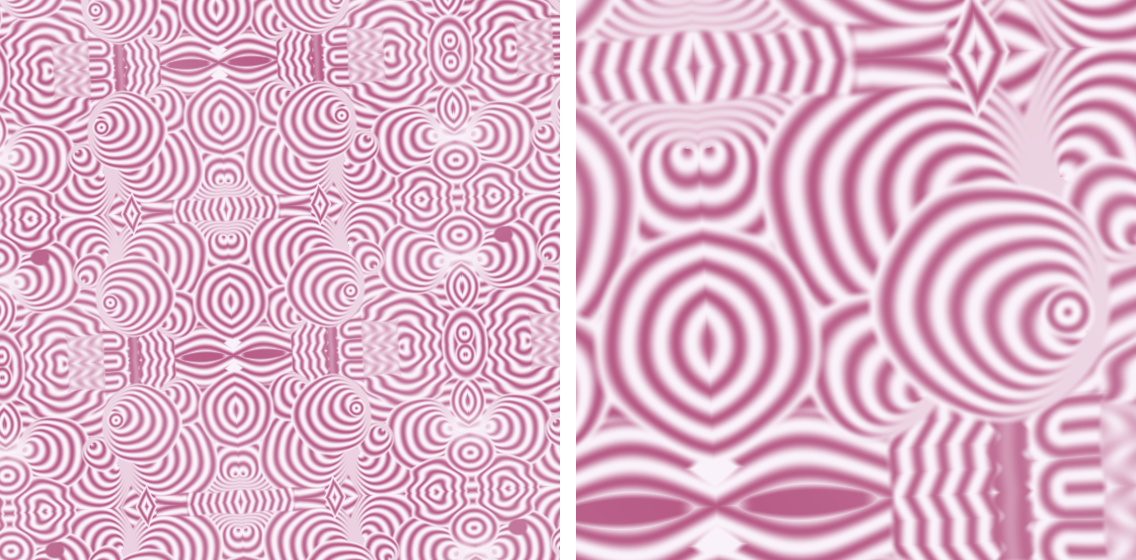
Left, the full canvas; right, a detail of the centre.
Reproduce this pattern procedurally as a three.js fragment shader.

```glsl
// Mirrored marbled stripes: rose shells, eyes and scallops on a slightly tilted lattice.
varying vec2 vUv;

#define SPAN 7.68                    // canvas width in pattern units
#define STAR vec2(3.0, 6.82)         // one mirror centre
#define HALF_CELL vec2(3.18, 2.01)   // distance between mirror axes
#define TILT 0.05                    // lattice rotation in radians
#define PAPER vec3(0.98, 0.95, 0.98)
#define ROSE vec3(0.72, 0.36, 0.53)
#define HAZE 0.22                    // ink where lines merge
#define SHARPNESS 1.3                // narrows the inked lines
#define SOFT 0.022                   // edge smoothing
#define TAU 6.2831853

// Inked line at every whole phase; very dense lines dissolve into haze.
float stripe(float phase, float period) {
  float wave = 0.5 + 0.5 * cos(TAU * phase);
  return mix(HAZE, pow(wave, SHARPNESS), smoothstep(0.03, 0.085, period));
}

float inside(float d) { return 1.0 - smoothstep(-SOFT, SOFT, d); }

float box(vec2 p, vec2 centre, vec2 halfSize) {
  vec2 d = abs(p - centre) - halfSize;
  return inside(max(d.x, d.y));
}

// Circles that lean towards a heading, so their lines crowd together at the tip.
void shell(inout float ink, vec2 p, vec2 tip, float heading, float lean, float reach, float pitch) {
  vec2 q = p - tip;
  float along = dot(q, vec2(cos(heading), sin(heading)));
  float room = 1.0 - lean * lean;
  float root = sqrt(lean * lean * along * along + room * dot(q, q)) + 1e-4;
  float t = (root - lean * along) / room + 1e-4;
  float lines = stripe((reach - t) / pitch + 0.5, pitch * root / t);
  ink = mix(ink, lines, inside((t - reach) * root / t));
}

// Nested ovals around a pointed core.
void eye(inout float ink, vec2 p, vec2 centre, vec2 radii, float count, float point) {
  vec2 q = abs(p - centre) / radii;
  float t = length(vec2(q.x + point, q.y)) - point;
  float size = min(radii.x, radii.y);
  ink = mix(ink, stripe(t * count, size / count), inside((t - 1.0) * size));
}

// Crossing lens curves, chevrons and stacked arches along the star axis.
void starBand(inout float ink, vec2 p) {
  float lens = 0.13 * abs(sin(TAU * p.x / 1.68));
  float curves = stripe((p.y - lens) / 0.14, 0.14);
  float core = inside(p.y - 0.55 * lens) * smoothstep(0.03, 0.08, lens);
  ink = mix(ink, max(curves, core), box(p, vec2(0.0), vec2(0.84, 0.4)));
  float diamond = abs(p.x) * 0.8 + abs(p.y - 0.18) - 0.1;
  ink *= 1.0 - inside(diamond);
  float bend = 0.07 * abs(fract(p.y / 0.22) - 0.5) - 0.25 * p.y;
  ink = mix(ink, stripe((p.x + bend) / 0.115, 0.1), box(p, vec2(1.06, 0.0), vec2(0.25, 0.42)));
  float ragged = 0.025 * sin(p.y * 42.0);
  ink = mix(ink, 0.85 + 0.15 * sin(p.x * 50.0), box(p + vec2(ragged, 0.0), vec2(1.37, 0.0), vec2(0.08, 0.38)));
  vec2 arch = vec2(p.x - 1.62, mod(p.y + 0.14, 0.28) - 0.14);
  arch.x = min(arch.x, 0.0);
  ink = mix(ink, stripe(length(arch) / 0.115, 0.115), box(p, vec2(1.62, 0.0), vec2(0.17, 0.42)));
  float mottle = 0.34 + 0.28 * sin(p.x * 34.0 + 2.0 * sin(p.y * 19.0)) * cos(p.y * 22.4);
  ink = mix(ink, mottle, box(p, vec2(2.03, 0.0), vec2(0.25, 0.38)));
}

// Short upright lines in a bar with forked ends, then a diamond.
void barBand(inout float ink, vec2 p) {
  float y = HALF_CELL.y - p.y;
  float bar = stripe((p.x + 0.35 * y) / 0.11, 0.11);
  float fork = stripe((y - 0.22 * max(p.x - 0.8, 0.0)) / 0.15, 0.15);
  ink = mix(ink, mix(bar, fork, smoothstep(0.68, 0.75, p.x)), box(p, vec2(0.55, HALF_CELL.y), vec2(0.6, 0.15)));
  float rhomb = abs(p.x - 1.28) * 1.6 + y * 0.8;
  ink = mix(ink, stripe(rhomb / 0.16, 0.1), inside(rhomb - 0.24));
}

void main() {
  vec2 d = vUv * SPAN - STAR;
  vec2 lattice = vec2(d.x * cos(TILT) + d.y * sin(TILT), d.y * cos(TILT) - d.x * sin(TILT));
  vec2 cell = mod(lattice + HALF_CELL, 2.0 * HALF_CELL) - HALF_CELL;
  vec2 p = abs(cell);
  p += 0.012 * sin(p.yx * 9.0 + vec2(0.0, 1.5)) * smoothstep(0.0, 0.3, p);
  vec2 scallop = p + vec2(0.035 * cos(TAU * p.y / 0.28), 0.0);

  // Wavy ground
  float swell = 0.18 * sin(2.2 * p.x) + 0.08 * sin(4.7 * p.x + 1.0);
  float ink = stripe((p.y + swell) / 0.15, 0.13);

  // Axis bands and the scalloped knot
  eye(ink, scallop, vec2(2.35, 0.0), vec2(0.72, 0.86), 5.5, 0.0);
  starBand(ink, p);

  // Leaning shells, back to front
  shell(ink, p, vec2(0.05, 1.65), -1.4, 0.55, 0.62, 0.095);
  shell(ink, p, vec2(1.65, 1.42), 0.42, 0.82, 0.62, 0.085);
  shell(ink, p, vec2(1.45, 1.28), 2.95, 0.8, 0.66, 0.09);
  shell(ink, p, vec2(2.95, 1.15), 3.0, 0.85, 0.51, 0.09);
  shell(ink, p, vec2(2.0, 1.12), 2.3, 0.7, 0.25, 0.085);
  shell(ink, p, vec2(0.98, 0.45), 2.5, 0.8, 0.34, 0.085);
  shell(ink, p, vec2(1.74, 0.7), 2.75, 0.85, 0.55, 0.088);
  eye(ink, p, vec2(1.66, 0.8), vec2(0.12), 1.5, 0.0);

  // Eyes on the mirror axes
  eye(ink, p, vec2(0.0, 0.76), vec2(0.52, 0.42), 3.5, 0.35);
  eye(ink, scallop, vec2(2.7, HALF_CELL.y), vec2(0.43, 0.48), 3.5, 0.0);
  eye(ink, p, vec2(HALF_CELL.x, 1.48), vec2(0.34, 0.3), 2.5, 0.0);
  eye(ink, p, vec2(HALF_CELL.x, 0.76), vec2(0.24, 0.26), 2.5, 0.5);
  eye(ink, p, vec2(HALF_CELL.x, 0.0), vec2(0.31, 0.5), 2.5, 0.0);
  eye(ink, p, vec2(HALF_CELL.x, 0.14), vec2(0.13, 0.17), 1.5, 0.0);
  barBand(ink, p);

  // Pale burst, and one solid drop per cell
  ink *= 1.0 - 0.85 * exp(-30.0 * dot(p - vec2(3.0, 1.15), p - vec2(3.0, 1.15)));
  vec2 drop = mod(lattice - vec2(3.78, -2.545) + HALF_CELL, 2.0 * HALF_CELL) - HALF_CELL;
  ink = mix(ink, 0.95, inside(length(drop * vec2(0.85, 1.0)) - 0.11));

  // Uneven printing
  float wear = 0.93 + 0.07 * sin(lattice.x * 1.7 + 2.0 * sin(lattice.y * 1.3));
  gl_FragColor = vec4(mix(PAPER, ROSE, clamp(ink * wear, 0.0, 1.0)), 1.0);
}
```
